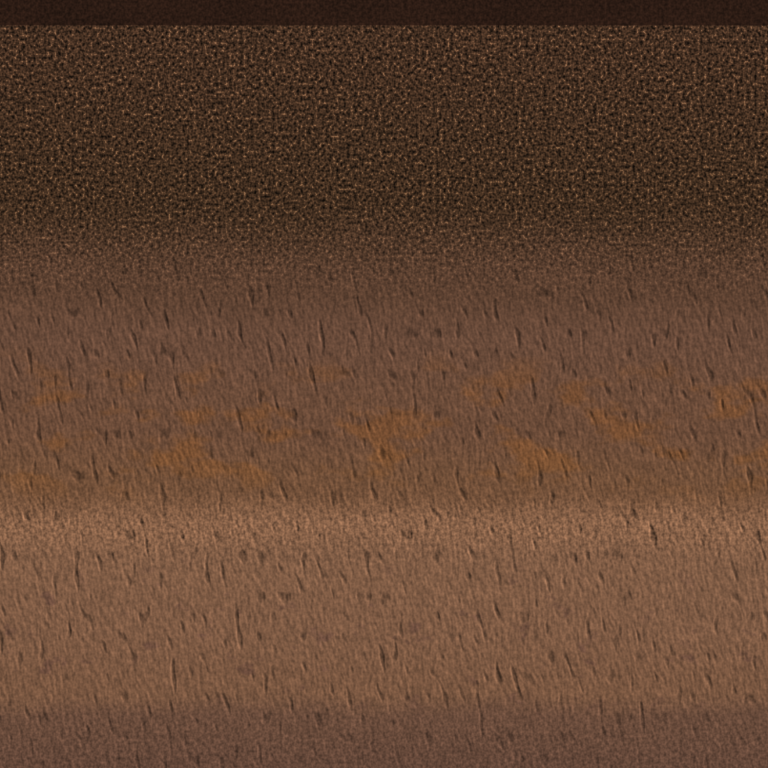
Give the GLSL for this texture, as a Shadertoy shader.

```glsl
// Brown fibrous hide: horizontal tonal bands, coarse dark grain above, short combed nap below.

const float STRIP_EDGE = 0.967;                  // lower edge of the dark top strip
const vec3 STRIP_COLOR = vec3(0.175, 0.110, 0.080);
const vec3 OCHRE_TINT = vec3(0.045, 0.012, -0.025);
const vec3 MAUVE_TINT = vec3(-0.060, -0.048, -0.022);
const vec2 GRAIN_SCALE = vec2(215.0, 205.0);     // cells across the canvas
const vec2 NAP_SCALE = vec2(155.0, 68.0);
const vec2 PIT_SCALE = vec2(95.0, 38.0);
const vec2 LIGHT_STEP = vec2(0.0022, 0.0016);    // offset used for relief shading
const float GRAIN_STRENGTH = 0.95;
const float NAP_STRENGTH = 0.24;
const float PIT_STRENGTH = 0.42;

// Band colours in rgb, height on the canvas in w.
const int STOP_COUNT = 12;
const vec4 STOPS[STOP_COUNT] = vec4[](
    vec4(0.385, 0.275, 0.220, 0.00),
    vec4(0.405, 0.290, 0.228, 0.06),
    vec4(0.465, 0.333, 0.248, 0.10),
    vec4(0.480, 0.346, 0.260, 0.19),
    vec4(0.490, 0.354, 0.265, 0.27),
    vec4(0.525, 0.378, 0.280, 0.315),
    vec4(0.435, 0.306, 0.218, 0.365),
    vec4(0.412, 0.290, 0.218, 0.45),
    vec4(0.400, 0.284, 0.220, 0.56),
    vec4(0.355, 0.250, 0.188, 0.63),
    vec4(0.258, 0.182, 0.125, 0.74),
    vec4(0.268, 0.186, 0.132, 0.96));

vec2 hashGradient(vec2 cell) {
    uvec2 q = uvec2(ivec2(cell)) * uvec2(1597334673u, 3812015801u);
    uint h = (q.x ^ q.y) * 1597334673u;
    h = (h ^ (h >> 15u)) * 2246822519u;
    h ^= h >> 13u;
    float angle = float(h & 65535u) * 6.28319 / 65536.0;
    return vec2(cos(angle), sin(angle));
}

// Gradient noise, roughly -0.7 to 0.7.
float gradientNoise(vec2 p) {
    vec2 i = floor(p), f = p - i;
    vec2 u = f * f * f * (f * (f * 6.0 - 15.0) + 10.0);
    float a = dot(hashGradient(i), f);
    float b = dot(hashGradient(i + vec2(1, 0)), f - vec2(1, 0));
    float c = dot(hashGradient(i + vec2(0, 1)), f - vec2(0, 1));
    float d = dot(hashGradient(i + vec2(1, 1)), f - vec2(1, 1));
    return mix(mix(a, b, u.x), mix(c, d, u.x), u.y);
}

float fbm(vec2 p) {
    float sum = 0.0, amplitude = 0.6;
    for (int i = 0; i < 4; i++) {
        sum += amplitude * gradientNoise(p);
        p = mat2(1.6, 1.2, -1.2, 1.6) * p + 17.3;
        amplitude *= 0.55;
    }
    return sum;
}

vec3 bandColor(float y) {
    vec3 color = STOPS[0].rgb;
    for (int i = 1; i < STOP_COUNT; i++)
        color = mix(color, STOPS[i].rgb, smoothstep(STOPS[i - 1].w, STOPS[i].w, y));
    return color;
}

// Height of the combed surface: leaning fibres with sparse elongated pits.
float napHeight(vec2 p) {
    p.x += 0.16 * p.y + 0.006 * gradientNoise(p * 14.0);
    float fibres = gradientNoise(p * NAP_SCALE) + 0.6 * gradientNoise(p * NAP_SCALE * 1.9 + 31.0);
    float pits = smoothstep(0.22, 0.55, gradientNoise(p * PIT_SCALE + 57.0));
    return fibres * NAP_STRENGTH - pits * PIT_STRENGTH;
}

void mainImage(out vec4 fragColor, in vec2 fragCoord) {
    vec2 uv = fragCoord / iResolution.xy;
    float pixel = 1.0 / iResolution.y;

    // Tonal bands with slightly uneven borders
    float drift = fbm(uv * vec2(7.0, 11.0));
    vec3 color = bandColor(uv.y + 0.022 * drift * smoothstep(0.0, 0.08, uv.y));

    // Warm and cool stains
    float stain = fbm(uv * vec2(11.0, 19.0) + 8.0);
    float middle = smoothstep(0.33, 0.41, uv.y) * (1.0 - smoothstep(0.48, 0.56, uv.y));
    float lower = smoothstep(0.05, 0.12, uv.y) * (1.0 - smoothstep(0.21, 0.29, uv.y));
    color += OCHRE_TINT * middle * smoothstep(0.02, 0.28, stain);
    color += MAUVE_TINT * lower * smoothstep(0.18, 0.42, fbm(uv * vec2(23.0, 32.0) + 40.0));
    color *= 1.0 + 0.09 * fbm(uv * vec2(34.0, 26.0) + 3.0);

    // Grain dominates the dark upper part, nap the rest
    float grainZone = smoothstep(0.58, 0.76, uv.y);
    float grain = gradientNoise(uv * GRAIN_SCALE) + 0.6 * gradientNoise(uv * GRAIN_SCALE * 1.7 + 19.0);
    float height = napHeight(uv);
    float relief = height - napHeight(uv + LIGHT_STEP);
    float nap = 0.45 * height + 0.55 * relief + 0.025;
    float footGrain = 1.0 - smoothstep(0.03, 0.11, uv.y);
    float napAmount = (1.0 - grainZone) * mix(1.0, 0.65, footGrain);
    float grainAmount = GRAIN_STRENGTH * mix(0.16 + 0.12 * footGrain, 1.0, grainZone);
    color *= max(0.25, 1.0 + nap * napAmount + grain * grainAmount);

    // Pale flecks on the grain, fine sparkle along the bright ridge
    float flecks = smoothstep(0.3, 0.7, grain);
    color += vec3(0.10, 0.080, 0.055) * flecks * grainZone;
    float ridge = exp(-pow((uv.y - 0.315) / 0.035, 2.0));
    color += vec3(0.075, 0.055, 0.040) * ridge * grain;

    // Dark strip along the top
    vec3 strip = STRIP_COLOR * (1.0 + 0.38 * grain + 0.2 * drift);
    color = mix(color, strip, smoothstep(STRIP_EDGE - pixel, STRIP_EDGE + pixel, uv.y));

    fragColor = vec4(clamp(color, 0.0, 1.0), 1.0);
}
```
